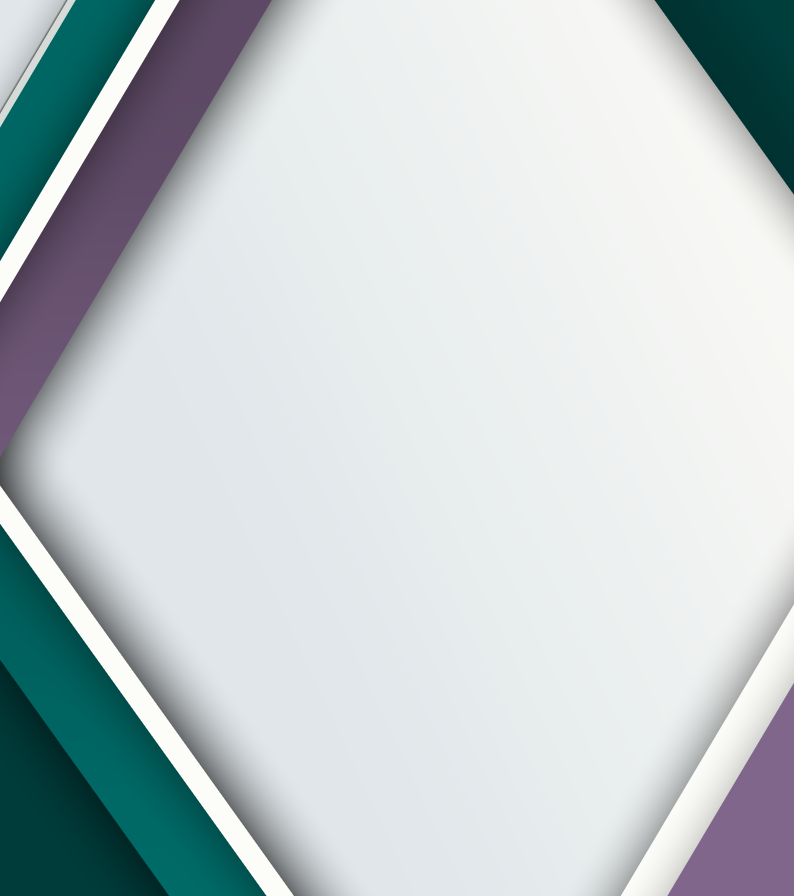
A Shadertoy shader for this background:

```glsl
// Pale diamond panel framed by layered teal, plum and white diagonal bands with soft shadows.

// Slant of the two band families (x change per unit of height)
const float RISE_SLOPE = 0.594;
const float FALL_SLOPE = 0.716;

// Band edges, in canvas heights along x
const float CORNER_EDGE = 0.0755, RIM_EDGE = 0.0846, TEAL_EDGE = 0.1732;
const float STRIPE_EDGE = 0.2005, PLUM_EDGE = 0.3034;
const float RIBBON_EDGE = 1.2867, LILAC_EDGE = 1.3388;
const float DEEP_EDGE = 0.1888, LOW_TEAL_EDGE = 0.2975, LOW_STRIPE_EDGE = 0.3281;
const float TOP_DEEP_EDGE = 1.4465;

// Palette
const vec3 PANEL_COOL = vec3(0.880, 0.903, 0.918);
const vec3 PANEL_MID  = vec3(0.920, 0.937, 0.937);
const vec3 PANEL_WARM = vec3(0.970, 0.970, 0.960);
const vec3 WHITE      = vec3(0.988, 0.992, 0.975);
const vec3 RIM        = vec3(0.840, 0.860, 0.845);
const vec3 TEAL       = vec3(0.000, 0.400, 0.388);
const vec3 DEEP_TEAL  = vec3(0.000, 0.235, 0.228);
const vec3 PLUM_DARK  = vec3(0.365, 0.288, 0.395);
const vec3 PLUM_LIGHT = vec3(0.430, 0.340, 0.465);
const vec3 LILAC      = vec3(0.505, 0.400, 0.548);

// Antialiased coverage, full where the distance is positive
float cover(float d) {
    return clamp(d * iResolution.y + 0.5, 0.0, 1.0);
}

// Light left at distance d from an edge that casts a shadow
float shade(float d, float width, float strength) {
    float fade = 1.0 - clamp(d / width, 0.0, 1.0);
    return 1.0 - strength * fade * fade;
}

vec3 panelColor(vec2 p) {
    float g = dot(p, vec2(0.90, 0.42));
    vec3 c = mix(PANEL_COOL, PANEL_MID, smoothstep(0.38, 0.76, g));
    return mix(c, PANEL_WARM, smoothstep(0.68, 1.10, g));
}

void mainImage(out vec4 fragColor, in vec2 fragCoord) {
    vec2 p = fragCoord / iResolution.y;

    // Slanted coordinates and their scale to true distance
    float rise = p.x + RISE_SLOPE * (1.0 - p.y);
    float fall = p.x + FALL_SLOPE * p.y;
    float riseScale = inversesqrt(1.0 + RISE_SLOPE * RISE_SLOPE);
    float fallScale = inversesqrt(1.0 + FALL_SLOPE * FALL_SLOPE);

    // Panel with the shadows of its four sides
    vec3 col = panelColor(p);
    col *= shade((rise - PLUM_EDGE) * riseScale, 0.075, 0.48);
    col *= shade((fall - LOW_STRIPE_EDGE) * fallScale, 0.080, 0.55);
    col *= shade((TOP_DEEP_EDGE - fall) * fallScale, 0.062, 0.30);
    col *= shade((RIBBON_EDGE - rise) * riseScale, 0.060, 0.30);

    // Upper left bands, from the panel outward
    vec3 plum = mix(PLUM_LIGHT, PLUM_DARK, smoothstep(0.50, 0.90, p.y));
    plum *= shade((rise - STRIPE_EDGE) * riseScale, 0.060, 0.26);
    col = mix(col, plum, cover((PLUM_EDGE - rise) * riseScale));
    col = mix(col, WHITE, cover((STRIPE_EDGE - rise) * riseScale));
    vec3 teal = TEAL * shade((TEAL_EDGE - rise) * riseScale, 0.060, 0.28);
    col = mix(col, teal, cover((TEAL_EDGE - rise) * riseScale));
    col = mix(col, RIM, cover((RIM_EDGE - rise) * riseScale));
    float cornerDist = (CORNER_EDGE - rise) * riseScale;
    vec3 corner = PANEL_COOL * shade(cornerDist, 0.045, 0.18);
    corner *= 1.0 - 0.45 * (1.0 - smoothstep(0.0, 0.003, cornerDist));
    col = mix(col, corner, cover(cornerDist));

    // Lower left bands
    col = mix(col, WHITE, cover((LOW_STRIPE_EDGE - fall) * fallScale));
    float lowTealDist = (LOW_TEAL_EDGE - fall) * fallScale;
    vec3 lowTeal = TEAL * shade(lowTealDist, 0.065, 0.25);
    lowTeal *= mix(1.04, 0.93, smoothstep(0.0, 0.40, p.y));
    col = mix(col, lowTeal, cover(lowTealDist));
    float deepDist = (DEEP_EDGE - fall) * fallScale;
    col = mix(col, DEEP_TEAL * shade(deepDist, 0.075, 0.38), cover(deepDist));

    // Upper right corner
    float topDist = (fall - TOP_DEEP_EDGE) * fallScale;
    vec3 topDeep = DEEP_TEAL * mix(0.84, 1.04, smoothstep(0.0, 0.11, topDist));
    col = mix(col, topDeep, cover(topDist));

    // Lower right ribbon and corner
    float lilacDist = (rise - LILAC_EDGE) * riseScale;
    vec3 ribbon = WHITE * shade(-lilacDist, 0.050, 0.16);
    col = mix(col, ribbon, cover((rise - RIBBON_EDGE) * riseScale));
    col = mix(col, LILAC, cover(lilacDist));

    fragColor = vec4(col, 1.0);
}
```
